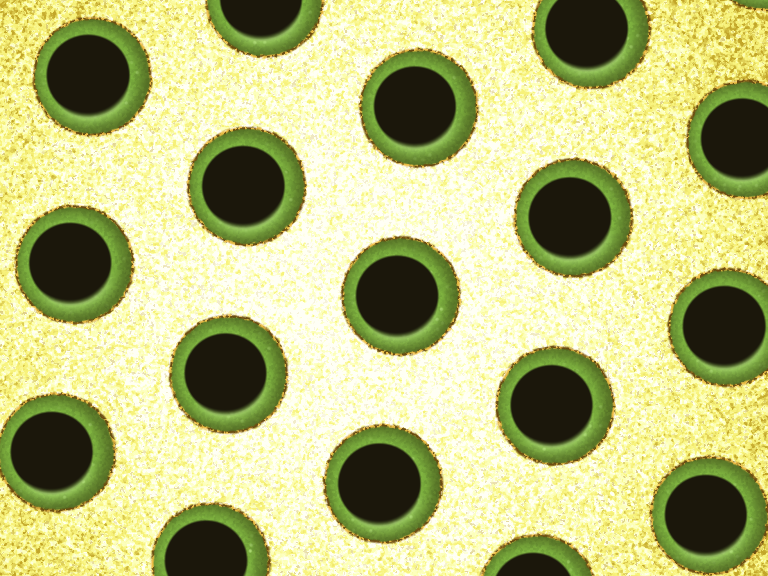
A Shadertoy shader for this pattern:

```glsl
// Tilted hexagonal array of dark drilled holes with green rims in a glittering yellow plate.

#define STEP_A vec2(0.2679, -0.1905)      // lattice vectors, in canvas heights
#define STEP_B vec2(0.2991, 0.1358)
#define ANCHOR vec2(0.0295, -0.0139)      // one disc, from the canvas centre
#define DISC_RADIUS 0.1030
#define HOLE_RADIUS 0.0715
#define HOLE_SHIFT vec2(-0.0068, 0.0015)
#define RIM_WIDTH 0.0042
#define GRAIN_SCALE 150.0
#define GRAIN_CONTRAST 1.45
#define LAMP_LEVEL 0.93
#define LAMP_FALLOFF 1.25

const vec3 HOLE_BLACK = vec3(0.105, 0.092, 0.045);
const vec3 RING_DARK = vec3(0.34, 0.45, 0.15);
const vec3 RING_LIGHT = vec3(0.48, 0.68, 0.24);
const vec3 GLOW_GREEN = vec3(0.72, 0.89, 0.50);
const vec3 RIM_BROWN = vec3(0.42, 0.29, 0.06);
const vec3 RIM_GOLD = vec3(0.93, 0.74, 0.27);
const vec3 PLATE_BROWN = vec3(0.76, 0.65, 0.16);
const vec3 PLATE_YELLOW = vec3(0.97, 0.95, 0.48);
const vec3 PLATE_PALE = vec3(0.99, 1.00, 0.73);
const vec3 PLATE_WHITE = vec3(1.00, 1.00, 0.96);

vec3 hash3(vec2 p) {
    vec3 h = fract(p.xyx * vec3(0.1031, 0.1030, 0.0973));
    h += dot(h, h.yxz + 33.33);
    return fract((h.xxy + h.yzz) * h.zyx);
}

// Smooth cellular noise: x is the blended cell tone, y the nearest distance
vec2 cells(vec2 p) {
    vec2 base = floor(p);
    float tone = 0.0, total = 0.0, nearest = 4.0;
    for (int j = -1; j <= 1; j++)
    for (int i = -1; i <= 1; i++) {
        vec2 id = base + vec2(i, j);
        vec3 h = hash3(id);
        vec2 r = id + h.xy - p;
        float d2 = dot(r, r), w = exp(-11.0 * d2);
        tone += w * h.z;
        total += w;
        nearest = min(nearest, d2);
    }
    return vec2(tone / total, sqrt(nearest));
}

// Lattice index of the closest disc
vec2 nearestDisc(vec2 p) {
    mat2 lattice = mat2(STEP_A, STEP_B);
    vec2 base = round(inverse(lattice) * (p - ANCHOR)), best = base;
    float bestDist = 9.0;
    for (int j = -1; j <= 1; j++)
    for (int i = -1; i <= 1; i++) {
        vec2 id = base + vec2(i, j);
        float d = length(p - ANCHOR - lattice * id);
        if (d < bestDist) { bestDist = d; best = id; }
    }
    return best;
}

// Grainy metal, brightest under the lamp at the centre
vec3 plateColor(vec2 p, float grain, float fine) {
    float lamp = LAMP_LEVEL - LAMP_FALLOFF * dot(p, p) - dot(p, vec2(0.10, 0.06));
    float t = lamp + (grain - 0.5) * GRAIN_CONTRAST;
    vec3 col = mix(PLATE_BROWN, PLATE_YELLOW, smoothstep(-0.35, 0.25, t));
    col = mix(col, PLATE_PALE, smoothstep(0.25, 0.62, t));
    col = mix(col, PLATE_WHITE, smoothstep(0.62, 0.98, t));
    float pit = smoothstep(0.84, 0.97, fine) * smoothstep(1.2, 0.4, lamp);
    return mix(col, PLATE_BROWN, 0.55 * pit);
}

// Green wall of the hole, lit along its lower inner edge
vec3 ringColor(vec2 p, float depth, float low, float right, float fine) {
    vec3 col = mix(RING_LIGHT, RING_DARK, smoothstep(0.0, 0.034, depth));
    col *= 0.94 + 0.12 * fine;
    float glow = low * exp(-abs(depth - 0.003) / 0.0075);
    col = mix(col, GLOW_GREEN, 0.75 * glow);
    vec2 flake = cells(p * 52.0);
    float glint = smoothstep(0.24, 0.05, flake.y) * smoothstep(0.55, 0.85, flake.x);
    glint *= exp(-abs(depth - 0.007) / 0.010) * (0.25 + 0.75 * max(low, right));
    return mix(col, GLOW_GREEN, 0.8 * glint);
}

void mainImage(out vec4 fragColor, in vec2 fragCoord) {
    vec2 p = (fragCoord - 0.5 * iResolution.xy) / iResolution.y;
    float px = 1.0 / iResolution.y;

    // Grain at two sizes
    float coarse = cells(p * GRAIN_SCALE).x;
    float fine = cells(p * GRAIN_SCALE * 1.7 + 37.0).x;
    vec3 col = plateColor(p, 0.5 * (coarse + fine), fine);

    // Disc and its slightly off-centre hole
    vec2 id = nearestDisc(p);
    vec3 vary = hash3(id + 71.0) - 0.5;
    vec2 q = p - ANCHOR - mat2(STEP_A, STEP_B) * id;
    vec2 e = q - HOLE_SHIFT - 0.003 * vary.xy;
    float edge = length(q) - DISC_RADIUS + (coarse - 0.5) * 0.0026;
    float depth = length(e * vec2(1.0, 1.025)) - HOLE_RADIUS * (1.0 + 0.015 * vary.z);
    vec2 dir = e / max(length(e), 0.001);
    float low = smoothstep(0.35, 1.0, dot(dir, normalize(vec2(0.25, -1.0))));
    float right = smoothstep(0.3, 1.0, dir.x);

    // Layers: ragged gold rim, green ring, dark hole
    vec3 rim = mix(RIM_BROWN, RIM_GOLD, smoothstep(0.3, 0.8, fine));
    col = mix(col, rim, 1.0 - smoothstep(-px, px + 0.0015, edge));
    vec3 ring = ringColor(p, depth, low, right, fine);
    col = mix(col, ring, 1.0 - smoothstep(-px, px + 0.001, edge + RIM_WIDTH));
    float soft = px + mix(0.0008, 0.0055, low);
    col = mix(col, HOLE_BLACK, 1.0 - smoothstep(-soft, soft, depth));

    fragColor = vec4(col, 1.0);
}
```
